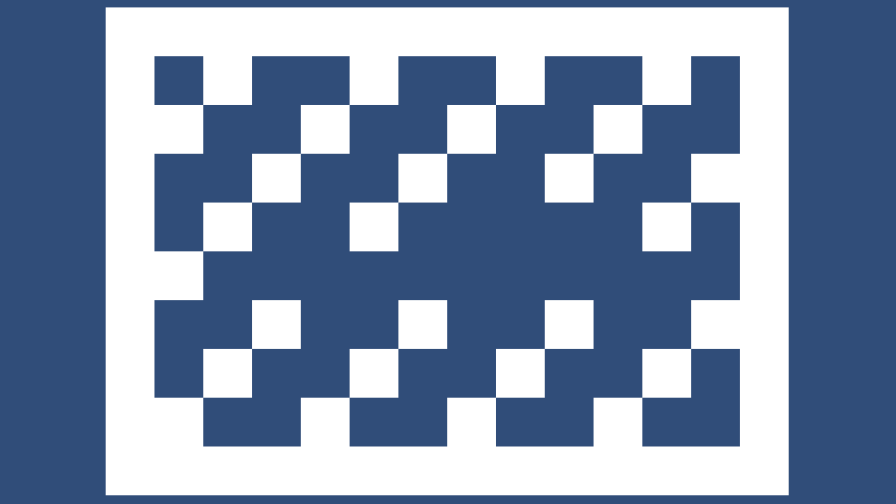
A Shadertoy shader for this pattern:

```glsl
// A white frame on a blue field holds a grid of 12 by 8 cells, crossed by
// stair-stepped diagonals of white squares with a gap near the middle.
// Exact box coverages are added up, so touching squares join without seams.

const vec3 BLUE = vec3(0.190, 0.302, 0.474);
const vec3 WHITE = vec3(1.0);
const float CELL = 0.0968;                    // cell side in canvas heights
const vec2 GRID = vec2(12.0, 8.0);            // cells inside the frame
const vec2 CENTER = vec2(-0.0016, 0.0013);    // grid center from canvas center
const float STEP = 3.0;                       // columns between diagonals

// Share of a pixel covered by an axis-aligned box
float boxCoverage(vec2 p, vec2 halfSize, float pixel) {
    vec2 inside = clamp((halfSize - abs(p)) / pixel + 0.5, 0.0, 1.0);
    return inside.x * inside.y;
}

// Cells left empty: most of the fifth row and one square above it
bool inGap(vec2 cell) {
    bool emptyRow = cell.y == 4.0 && cell.x > 0.0;
    bool emptySquare = cell.y == 3.0 && cell.x == 7.0;
    return emptyRow || emptySquare;
}

// Diagonal squares, with cells counted from the upper left
float diagonalSquares(vec2 p, float pixel) {
    float coverage = 0.0;
    for (float row = 0.0; row < GRID.y; row++) {
        float firstColumn = mod(GRID.y + 2.0 - row, STEP);
        for (float column = firstColumn; column < GRID.x; column += STEP) {
            vec2 cell = vec2(column, row);
            if (inGap(cell)) continue;
            vec2 middle = (cell + 0.5 - 0.5 * GRID) * vec2(1.0, -1.0);
            coverage += boxCoverage(p - middle, vec2(0.5), pixel);
        }
    }
    return coverage;
}

// Frame one cell wide around the grid
float frame(vec2 p, float pixel) {
    vec2 innerHalf = 0.5 * GRID;
    return boxCoverage(p, innerHalf + 1.0, pixel) - boxCoverage(p, innerHalf, pixel);
}

void mainImage(out vec4 fragColor, in vec2 fragCoord) {
    // Grid coordinates: one unit per cell, origin at the grid center
    vec2 canvas = (fragCoord - 0.5 * iResolution.xy) / iResolution.y;
    vec2 p = (canvas - CENTER) / CELL;
    float pixel = 1.0 / (iResolution.y * CELL);

    float white = frame(p, pixel) + diagonalSquares(p, pixel);
    fragColor = vec4(mix(BLUE, WHITE, clamp(white, 0.0, 1.0)), 1.0);
}
```
